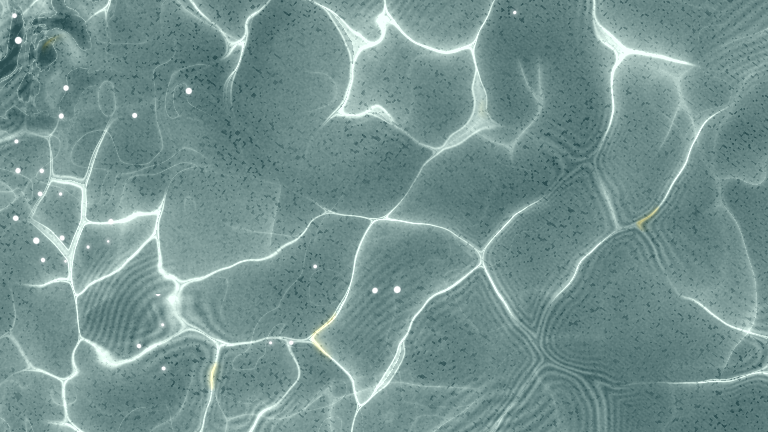
Reproduce this texture procedurally as a WebGL 1 fragment shader.

```glsl
precision highp float;
uniform vec2 u_resolution;

const vec3 SHADE = vec3(0.35, 0.47, 0.47);
const vec3 LIGHT = vec3(0.84, 0.93, 0.90);
const vec3 AMBER = vec3(0.16, 0.06, -0.14);
const float CELLS_LEFT = 5.4;      // caustic cells per height at the left edge
const float CELL_GROWTH = 0.4;     // how fast cells widen to the right
const float JUNCTION_ROUND = 42.0; // lower values fill the junctions more
const float LINE_THIN = 0.001;
const float LINE_WIDE = 0.012;
const float RIM_SOFT = 0.0023;
const float BASE_LIGHT = 0.085;
const float BASE_CONTRAST = 0.46;
const float RIPPLE_FREQ = 370.0;
const float SPECKLE_FREQ = 185.0;
const float GLINT_GRID = 17.0;

float hash(vec2 p) {
  return fract(sin(dot(p, vec2(127.1, 311.7))) * 43758.5);
}
vec2 hash2(vec2 p) {
  return vec2(hash(p), hash(p + 37.3));
}
float noise(vec2 p) {
  vec2 i = floor(p), f = fract(p);
  f = f * f * f * (f * (f * 6.0 - 15.0) + 10.0);
  return mix(mix(hash(i), hash(i + vec2(1, 0)), f.x),
             mix(hash(i + vec2(0, 1)), hash(i + vec2(1, 1)), f.x), f.y);
}
vec2 wobble(vec2 p) {
  return vec2(noise(p), noise(p + 15.0)) - 0.5;
}
float fbm(vec2 p) {
  float sum = 0.0, amp = 0.53;
  for (int i = 0; i < 4; i++) {
    sum += amp * noise(p);
    p = mat2(1.6, 1.2, -1.2, 1.6) * p + 5.7;
    amp *= 0.5;
  }
  return sum;
}

// Distance to the cell borders with swollen junctions, and a value per cell
vec2 borders(vec2 x) {
  vec2 cell = floor(x), f = fract(x), home = vec2(0.0), homeId = cell;
  float best = 9.0, sum = 1e-20;
  for (int j = -1; j <= 1; j++)
    for (int i = -1; i <= 1; i++) {
      vec2 g = vec2(float(i), float(j)), r = g + hash2(cell + g) - f;
      if (dot(r, r) < best) { best = dot(r, r); home = r; homeId = cell + g; }
    }
  for (int j = -2; j <= 2; j++)
    for (int i = -2; i <= 2; i++) {
      vec2 g = vec2(float(i), float(j));
      vec2 r = g + hash2(cell + g) - f, gap = r - home;
      if (dot(gap, gap) > 0.0001)
        sum += exp(-JUNCTION_ROUND * dot(0.5 * (home + r), normalize(gap)));
    }
  return vec2(-log(sum) / JUNCTION_ROUND, hash(homeId + 66.0));
}

// Conformal map that makes cells small on the left and large on the right
vec2 causticSpace(vec2 p) {
  float a = CELL_GROWTH;
  vec2 q = CELLS_LEFT / a * exp(-a * p.x) * vec2(cos(a * p.y), sin(a * p.y));
  return vec2(dot(q, vec2(0.64, -0.56)), dot(q, vec2(0.72, 0.82)));
}

// Sun sparkles: a white core with a faint halo
float glints(vec2 p, float amount) {
  vec2 g = p * GLINT_GRID, id = floor(g);
  float d = length(fract(g) - 0.3 - 0.4 * hash2(id + 3.1));
  float radius = mix(0.03, 0.13, hash(id + 8.8));
  float spot = 1.0 - smoothstep(radius - 0.03, radius + 0.05, d);
  return step(hash(id + 21.4), amount) * (spot + 0.3 * exp(-d * d * 50.0));
}

void main() {
  vec2 p = gl_FragCoord.xy / u_resolution.y;
  vec2 bend = wobble(p * 3.0 + 4.0), curl = wobble(p * 9.0 + 31.0);
  vec2 w = p + 0.24 * bend + 0.045 * curl + 0.012 * wobble(p * 23.0);
  float leftness = 1.0 - smoothstep(0.3, 1.1, p.x);

  // Soft uneven light on the floor, with curved veils and thin filaments
  float light = BASE_LIGHT + BASE_CONTRAST * (fbm(w * 3.4 + 2.0) - 0.5);
  float veil = abs(noise(w * vec2(3.6, 4.4) + 61.0) - 0.5);
  light += 0.24 * exp(-veil / 0.03) * noise(p * 4.0 + 72.0);
  float thread = abs(noise(w * vec2(9.0, 12.0) + 2.5 * curl + 40.0) - 0.5);
  light += mix(0.14, 0.32, leftness) * exp(-thread / 0.03) * smoothstep(0.4, 0.8, noise(p * 5.0 + 7.0));

  // Caustic lines that fade in and out, glowing unevenly on their two sides
  float scale = CELLS_LEFT * exp(-CELL_GROWTH * p.x);
  vec2 net = borders(causticSpace(w));
  float d = net.x / scale, away = max(d, 0.0);
  float strength = mix(0.08, 1.1, smoothstep(0.25, 0.62, noise(p * 4.7 + 83.0)));
  float halfWidth = mix(LINE_THIN, LINE_WIDE, smoothstep(0.66, 0.92, noise(p * 6.5 + 95.0)));
  float rim = (d - halfWidth) / RIM_SOFT;
  float band = 1.0 - smoothstep(halfWidth - 0.002, halfWidth + 0.002, d);
  float side = mix(0.4, 1.5, net.y);
  light += strength * side * (0.34 * exp(-away / 0.018) + 0.13 * exp(-away / 0.06));
  light += strength * (0.25 * band + 0.5 * exp(-rim * rim));

  // A weaker second network crosses the cells
  vec2 faint = borders(causticSpace(p - 0.26 * bend.yx + 0.06 * curl) * 0.9 + 40.0);
  float cross = max(faint.x, 0.0) / scale;
  float crossMask = smoothstep(0.45, 0.8, noise(p * 4.0 + 128.0));
  light += crossMask * (0.3 * exp(-cross / 0.004) + 0.3 * faint.y * exp(-cross / 0.03));

  // Fine ripples beside some lines and in loose patches
  float beside = smoothstep(0.55, 0.8, noise(p * 4.5 + 104.0)) * exp(-away / 0.035);
  light += 0.24 * beside * sin(away * RIPPLE_FREQ + 5.0 * curl.x);
  float patchMask = smoothstep(0.66, 0.86, noise(p * 3.4 + 117.0));
  light += 0.11 * patchMask * sin(dot(p, vec2(190.0, -240.0)) + 75.0 * bend.x + 14.0 * curl.y);

  // Broken water in the upper left corner
  float churn = 1.0 - smoothstep(0.15, 0.45, length((p - vec2(0.0, 1.0)) * vec2(1.3, 1.0)));
  float foam = fbm(p * 11.0 + 5.0 * bend + 3.0 * curl);
  light += churn * (1.5 * (foam - 0.5) + 0.55 * exp(-abs(foam - 0.5) / 0.02));

  // Dark specks and fine grain
  vec2 grain = mat2(0.8, 0.6, -0.6, 0.8) * p * SPECKLE_FREQ;
  light -= smoothstep(0.7, 0.95, noise(grain)) * mix(0.1, 0.4, noise(p * 7.0 + 130.0));
  light += 0.15 * (noise(grain * 1.4 + 9.0) - 0.5);

  // Colour, rare amber fringes, then sparkles
  vec3 colour = mix(SHADE, LIGHT, clamp(light, -0.35, 1.25));
  colour += AMBER * smoothstep(0.88, 0.96, noise(p * 8.0 + 141.0)) * exp(-away / 0.006);
  float sunny = 0.5 * leftness * smoothstep(0.4, 0.75, noise(p * 5.0 + 155.0));
  float sparkle = clamp(glints(p + 0.02 * bend, sunny), 0.0, 1.0);
  gl_FragColor = vec4(mix(colour, vec3(1.0), sparkle), 1.0);
}
```
